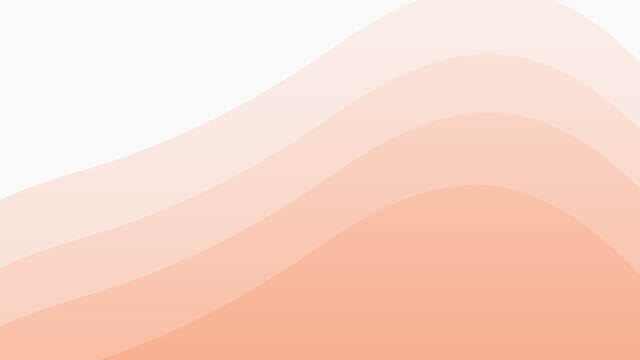
A WebGL 1 fragment shader for this background:

```glsl
precision highp float;
// Four overlapping coral hills with soft vertical gradients on a pale background.

uniform vec2 u_resolution;

const vec3 PAPER = vec3(0.98);
const vec3 CORAL = vec3(0.977, 0.690, 0.572);
const float WIDTH = 16.0 / 9.0;   // scene width when its height is 1
const float CREST = 1.0394;       // peak of the rearmost hill

// Cubic through knots a and b (x, height) with the given end slopes.
float hermite(vec2 a, vec2 b, float slopeA, float slopeB, float x) {
  float span = b.x - a.x;
  float t = (x - a.x) / span;
  float s = 1.0 - t;
  return s * s * ((1.0 + 2.0 * t) * a.y + t * span * slopeA)
       + t * t * ((3.0 - 2.0 * t) * b.y - s * span * slopeB);
}

// Shared ridge: gentle shoulder, long climb, rounded peak, steep fall.
float ridge(float x) {
  vec2 start = vec2(0.0, 0.4444);
  vec2 shoulder = vec2(0.2546, 0.5347);
  vec2 climb = vec2(0.9259, 0.8681);
  vec2 peak = vec2(1.3588, CREST);
  vec2 fall = vec2(WIDTH, 0.8287);
  if (x < shoulder.x) return hermite(start, shoulder, 0.47, 0.30, x);
  if (x < climb.x) return hermite(shoulder, climb, 0.30, 0.70, x);
  if (x < peak.x) return hermite(climb, peak, 0.70, 0.0, x);
  return hermite(peak, fall, 0.0, -1.0, x);
}

// Lays one hill over the colour; rank 0 is the rearmost and palest.
vec3 addHill(vec3 base, vec2 p, float rank, float drop, float shift) {
  float edge = ridge(p.x + shift) - drop - p.y;
  float pixel = 1.0 / u_resolution.y;
  float cover = smoothstep(-0.8 * pixel, 0.8 * pixel, edge);

  // Tint deepens from the crest down, and more strongly on nearer hills.
  float crestTint = 0.16 + rank * (0.15 + 0.0165 * rank);
  float deepening = 0.2 + 0.105 * rank;
  float tint = crestTint + deepening * (CREST - drop - p.y);
  return mix(base, mix(PAPER, CORAL, clamp(tint, 0.0, 1.0)), cover);
}

void main() {
  vec2 p = gl_FragCoord.xy / u_resolution * vec2(WIDTH, 1.0);

  // Back to front
  vec3 color = PAPER;
  color = addHill(color, p, 0.0, 0.0, 0.0);
  color = addHill(color, p, 1.0, 0.1887, 0.0);
  color = addHill(color, p, 2.0, 0.3519, 0.0);
  color = addHill(color, p, 3.0, 0.5532, 0.0394);

  gl_FragColor = vec4(color, 1.0);
}
```
